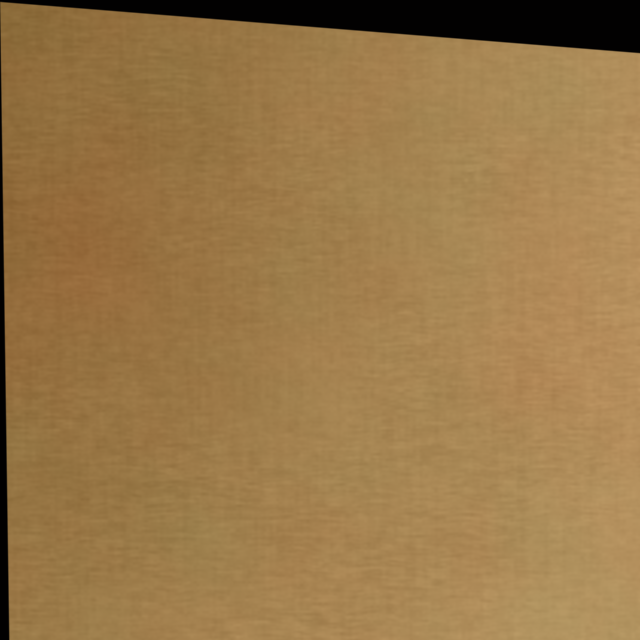
Give the GLSL for this texture, as a WebGL 1 fragment shader.

```glsl
precision highp float;
// A softly lit sheet of tan cloth on black, with a slanted top and left edge.
// A broad light gradient is tinted by large warm and olive blotches, then
// covered with fine horizontal streaks, faint vertical threads and mottling.

uniform vec2 u_resolution;

float hash(vec2 p) {
  return fract(sin(dot(p, vec2(127.1, 311.7))) * 43758.5453);
}

// Smooth value noise, centred on zero
float noise(vec2 p) {
  vec2 cell = floor(p);
  vec2 f = fract(p);
  f = f * f * (3.0 - 2.0 * f);
  float low = mix(hash(cell), hash(cell + vec2(1.0, 0.0)), f.x);
  float high = mix(hash(cell + vec2(0.0, 1.0)), hash(cell + vec2(1.0, 1.0)), f.x);
  return mix(low, high, f.y) - 0.5;
}

float fbm(vec2 p) {
  float sum = 0.0;
  float amplitude = 1.0;
  for (int i = 0; i < 4; i++) {
    sum += amplitude * noise(p);
    p = p * 2.03 + 17.3;
    amplitude *= 0.55;
  }
  return sum;
}

// Fine weave: short wavy streaks, sparse upright threads and soft grain
float weave(vec2 p) {
  vec2 bent = p + vec2(0.0, 0.006 * noise(p * 22.0));
  float streaks = noise(bent * vec2(38.0, 190.0)) + 0.6 * noise(bent * vec2(75.0, 260.0) + 9.0);
  float threads = noise(p * vec2(170.0, 18.0) + 31.0);
  float mottle = noise(p * 110.0 + 53.0) + 0.6 * noise(p * 210.0 + 71.0);
  float patches = 0.7 + 0.8 * noise(p * 8.0 + 5.0);
  return streaks * patches + 0.4 * threads + 0.6 * mottle;
}

void main() {
  vec2 uv = gl_FragCoord.xy / u_resolution;

  // Light grows to the right and towards the lower edge
  float depth = 1.0 - uv.y;
  float light = 0.12 + 0.8 * uv.x + 0.35 * depth * depth * (1.0 - 0.6 * uv.x);
  light += 0.12 * fbm(uv * vec2(4.0, 6.0) + 3.0);
  vec3 cloth = mix(vec3(0.53, 0.39, 0.20), vec3(0.71, 0.57, 0.37), clamp(light, 0.0, 1.0));

  // Warm patches at mid left and right, olive elsewhere
  vec2 leftOffset = (uv - vec2(0.18, 0.54)) / vec2(0.24, 0.20);
  vec2 rightOffset = (uv - vec2(0.92, 0.48)) / vec2(0.28, 0.24);
  float warmth = exp(-dot(leftOffset, leftOffset)) + 0.7 * exp(-dot(rightOffset, rightOffset));
  warmth += 0.8 * fbm(uv * 7.0 + 40.0) - 0.3;
  cloth += warmth * vec3(0.018, -0.014, -0.008);

  cloth += 0.035 * weave(uv) * vec3(1.0, 0.97, 0.85);

  // Slanted borders with softened edges
  float top = 0.997 - 0.08 * uv.x - uv.y;
  float left = uv.x - 0.0145 * depth;
  float soft = max(0.0015, 1.0 / u_resolution.y);
  float sheet = smoothstep(-soft, soft, top) * smoothstep(-soft, soft, left);
  gl_FragColor = vec4(mix(vec3(0.006, 0.003, 0.002), cloth, sheet), 1.0);
}
```
